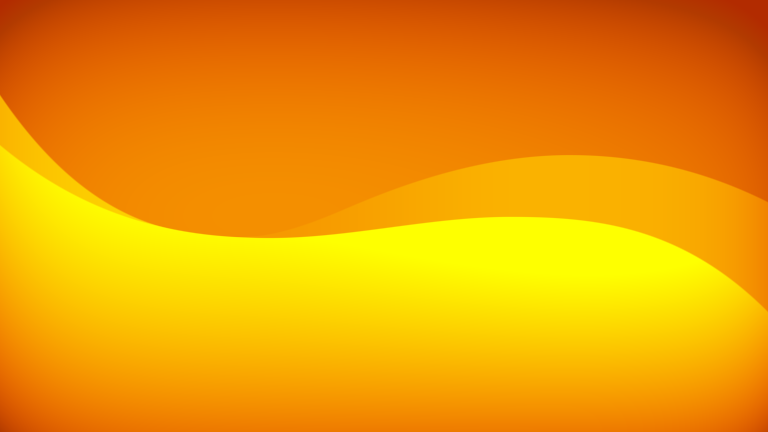
Reproduce this background procedurally as a WebGL 2 fragment shader.

```glsl
#version 300 es
precision highp float;
// Two sweeping waves, amber and yellow, over a glowing orange backdrop.

uniform vec2 u_resolution;
out vec4 fragColor;

// Backdrop glow
const vec2 GLOW_CENTER = vec2(0.30, 0.50);
const vec2 GLOW_FALLOFF = vec2(0.245, 1.04);
const float GLOW_HEAT = 0.565;

// Heat of the waves
const float BAND_LEFT_HEAT = 0.84;
const float BAND_RIGHT_HEAT = 0.60;
const float FRONT_BASE_HEAT = 0.48;

// Widths of the dark side edges
const float LEFT_FADE = 0.09;
const float RIGHT_FADE = 0.06;

// Cubic from a to b, each given as (x, height, slope).
float bend(float x, vec3 a, vec3 b) {
    float h = b.x - a.x;
    float t = clamp((x - a.x) / h, 0.0, 1.0);
    float s = 1.0 - t;
    return mix(a.y, b.y, t * t * (3.0 - 2.0 * t))
         + h * t * s * (a.z * s - b.z * t);
}

float bandEdge(float x) {
    const vec3 START = vec3(0.0, 0.780, -2.62);
    const vec3 VALLEY = vec3(0.3125, 0.451, 0.0);
    const vec3 RISE = vec3(0.4557, 0.521, 0.764);
    const vec3 CREST = vec3(0.742, 0.641, 0.0);
    const vec3 END = vec3(1.0, 0.532, -0.89);
    if (x < VALLEY.x) return bend(x, START, VALLEY);
    if (x < RISE.x) return bend(x, VALLEY, RISE);
    if (x < CREST.x) return bend(x, RISE, CREST);
    return bend(x, CREST, END);
}

float frontEdge(float x) {
    const vec3 START = vec3(0.0, 0.664, -1.48);
    const vec3 VALLEY = vec3(0.3516, 0.449, 0.0);
    const vec3 CREST = vec3(0.664, 0.498, 0.0);
    const vec3 END = vec3(1.0, 0.278, -1.78);
    if (x < VALLEY.x) return bend(x, START, VALLEY);
    if (x < CREST.x) return bend(x, VALLEY, CREST);
    return bend(x, CREST, END);
}

// Smooth coverage of the area where d is positive.
float cover(float d) {
    float w = max(fwidth(d), 1e-5);
    return smoothstep(-0.75 * w, 0.75 * w, d);
}

// Heat runs from ember red through orange to pure yellow.
vec3 heatColor(float heat) {
    float g = clamp(heat, 0.17, 1.0);
    float r = 1.0 - 0.2 * exp((0.3 - g) / 0.17);
    return vec3(max(r, 0.70), g, 0.0);
}

void main() {
    vec2 uv = gl_FragCoord.xy / u_resolution;
    float leftDark = exp(-uv.x / LEFT_FADE);
    float rightDark = exp((uv.x - 1.0) / RIGHT_FADE);

    // Backdrop: broad glow with dark sides
    vec2 q = uv - GLOW_CENTER;
    float backHeat = GLOW_HEAT - dot(GLOW_FALLOFF, q * q)
                   - 0.13 * leftDark - 0.08 * rightDark;

    // Middle band: golden on the left, amber on the right
    float leftHeat = BAND_LEFT_HEAT - 0.14 * leftDark;
    float rightHeat = BAND_RIGHT_HEAT + 0.10 * smoothstep(0.35, 0.70, uv.x)
                    - 0.19 * rightDark;
    float bandHeat = mix(leftHeat, rightHeat, smoothstep(0.28, 0.34, uv.x));

    // Front wave: brightest under its crest, orange toward the floor
    float frontHeat = FRONT_BASE_HEAT + 1.45 * uv.y - 0.7 * uv.y * uv.y
                    + 0.25 * uv.y * smoothstep(0.3, 0.8, uv.x)
                    - 0.25 * leftDark - 0.20 * rightDark;

    vec3 color = heatColor(backHeat);
    color = mix(color, heatColor(bandHeat), cover(bandEdge(uv.x) - uv.y));
    color = mix(color, heatColor(frontHeat), cover(frontEdge(uv.x) - uv.y));
    fragColor = vec4(color, 1.0);
}
```
